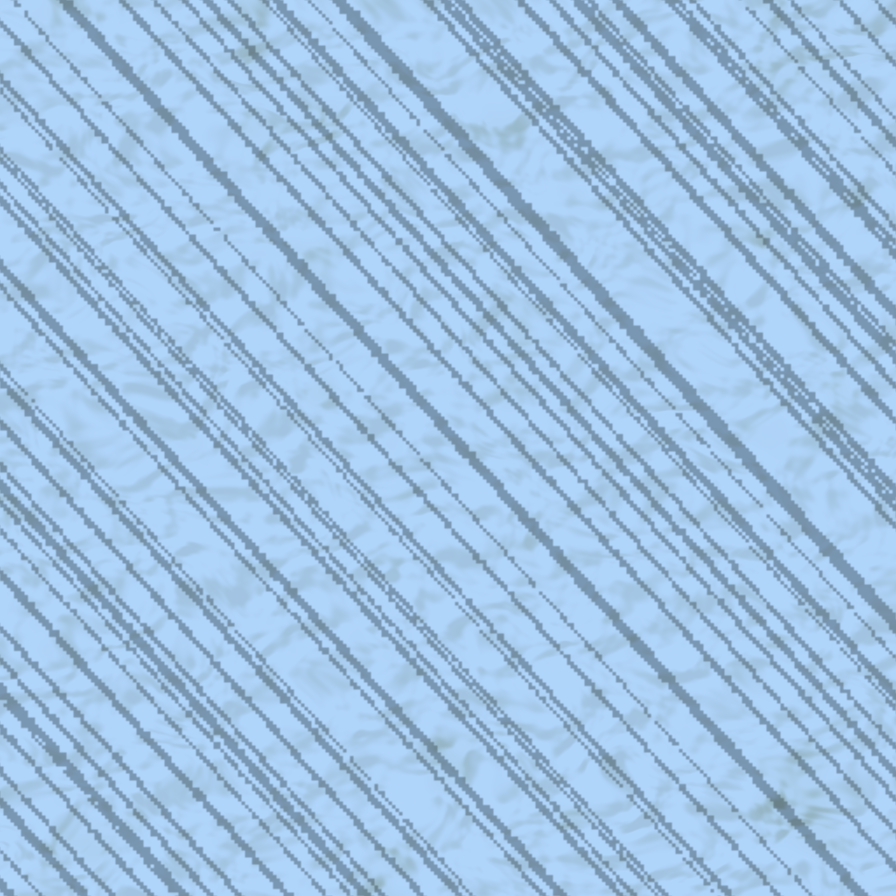
Reproduce this pattern procedurally as a WebGL 2 fragment shader.

```glsl
#version 300 es
precision highp float;
// Ragged slate-blue diagonal strokes over faintly crinkled pale blue paper.

#define STROKES 64            // strokes across the diagonal
#define SPAN 1.5              // distance the strokes are spread over
#define SCATTER 2.6           // stroke displacement, in mean spacings
#define THIN 0.003            // narrowest stroke
#define THICK 0.011           // widest stroke
#define GRID 256.0            // cells per side that give the jagged edges
#define RAGGED 0.0016         // random edge offset per cell
#define CRINKLE 34.0          // paper wrinkles per side

uniform vec2 u_resolution;
out vec4 fragColor;

const vec2 STROKE_NORMAL = vec2(0.7466, 0.6653);
const vec3 PAPER = vec3(0.69, 0.835, 0.985);
const vec3 PAPER_SHADE = vec3(0.635, 0.77, 0.885);
const vec3 INK = vec3(0.475, 0.59, 0.70);
const vec3 INK_SHADE = vec3(0.455, 0.555, 0.63);
const vec3 STAIN = vec3(0.91, 0.91, 0.85);

float hash(vec2 p) {
    return fract(sin(dot(p, vec2(127.1, 311.7))) * 43758.5453);
}

float noise(vec2 p) {
    vec2 i = floor(p), f = fract(p);
    f = f * f * (3.0 - 2.0 * f);
    return mix(mix(hash(i), hash(i + vec2(1, 0)), f.x),
               mix(hash(i + vec2(0, 1)), hash(i + vec2(1, 1)), f.x), f.y);
}

float fbm(vec2 p) {
    float sum = 0.0, amp = 0.55;
    for (int k = 0; k < 3; k++) {
        sum += amp * noise(p);
        p = mat2(1.6, 1.2, -1.2, 1.6) * p + 7.3;
        amp *= 0.5;
    }
    return sum;
}

// Position of a grid cell across the strokes, slightly displaced
float across(vec2 cell) {
    return dot(STROKE_NORMAL, (cell + 0.5) / GRID) + RAGGED * (hash(cell) - 0.5);
}

// Ink coverage: strokes are sampled at four cells, then blended
float strokes(vec2 p) {
    vec2 g = p * GRID - 0.5;
    vec2 cell = floor(g);
    vec2 blend = smoothstep(0.1, 0.9, fract(g));
    vec4 s = vec4(across(cell), across(cell + vec2(1, 0)),
                  across(cell + vec2(0, 1)), across(cell + vec2(1, 1)));
    vec4 ink = vec4(0.0);
    for (int k = 0; k < STROKES; k++) {
        float id = float(k);
        float shift = SCATTER * (hash(vec2(id, 3.7)) - 0.5);
        float centre = (id + shift) * SPAN / float(STROKES) - 0.03;
        float width = mix(THIN, THICK, pow(hash(vec2(id, 9.2)), 1.5));
        ink = max(ink, step(abs(s - centre), vec4(0.5 * width)));
    }
    return mix(mix(ink.x, ink.y, blend.x), mix(ink.z, ink.w, blend.x), blend.y);
}

// Side-lit relief of the wrinkled paper, 0 = lit, 1 = shaded
float crinkle(vec2 p) {
    vec2 q = p * CRINKLE * vec2(0.85, 1.15);
    q += 1.6 * vec2(noise(q * 0.5 + 11.0), noise(q * 0.5 + 43.0));
    float slope = fbm(q + vec2(-0.22, 0.32)) - fbm(q);
    return smoothstep(-0.08, 0.24, slope);
}

void main() {
    vec2 p = gl_FragCoord.xy / min(u_resolution.x, u_resolution.y);
    float shade = crinkle(p);
    float ink = strokes(p);

    // Sparse olive-grey stains, strongest inside the wrinkles
    float stain = smoothstep(0.58, 0.85, fbm(p * 14.0 + 20.0)) * (0.3 + 0.7 * shade);

    vec3 colour = mix(mix(PAPER, PAPER_SHADE, shade), mix(INK, INK_SHADE, shade), ink);
    colour *= mix(vec3(1.0), STAIN, stain);
    fragColor = vec4(colour, 1.0);
}
```
